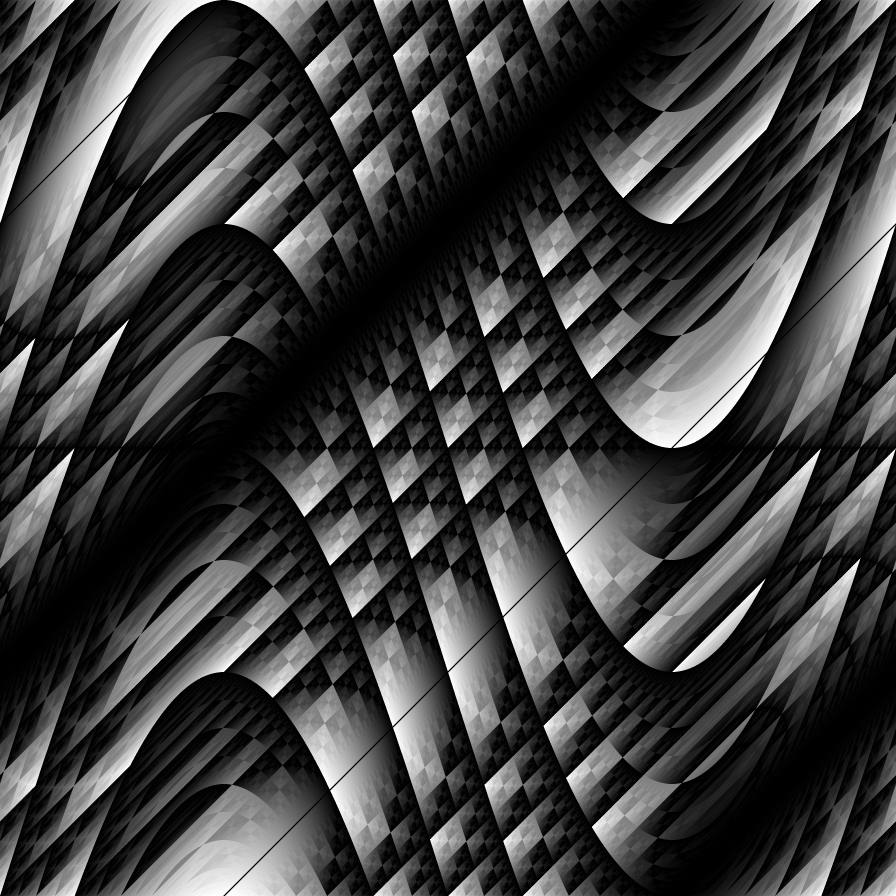
Write a Shadertoy shader that draws this background.

```glsl
// Grey woven plasma: a bitwise AND of a diagonal sine wave and a sine-bent ramp.

#define BANDS 4.0          // ramp repeats over the canvas height
#define SWING 2.0          // wave amplitude, in ramp repeats
#define LEVELS 256.0       // grey steps per repeat
#define LINE_HALF 0.00098  // half width of the crest line
#define SAMPLES 3          // antialiasing grid per axis

const float TAU = 6.2831853;

// Keeps only the bits shared by both fields, as a grey from 0 to 1.
float weave(vec2 p) {
    float diagonal = SWING + SWING * sin(TAU * (p.x - p.y));
    float ramp = SWING * sin(TAU * p.x) - BANDS * p.y;

    // Stay below the crest, where the wave would wrap to zero
    diagonal = min(diagonal, 2.0 * SWING - 0.5 / LEVELS);

    int a = int(floor(fract(diagonal) * LEVELS));
    int b = int(floor(fract(ramp) * LEVELS));
    return float(a & b) / (LEVELS - 1.0);
}

// Thin line along the crest of the diagonal wave.
float crestLine(vec2 p, float pixel) {
    float dist = abs(fract(p.x - p.y + 0.25) - 0.5);
    return clamp((LINE_HALF - dist) / pixel + 0.5, 0.0, 1.0);
}

void mainImage(out vec4 fragColor, in vec2 fragCoord) {
    // Average a small grid of samples to smooth the edges
    float grey = 0.0;
    for (int j = 0; j < SAMPLES; j++) {
        for (int i = 0; i < SAMPLES; i++) {
            vec2 offset = (vec2(i, j) + 0.5) / float(SAMPLES) - 0.5;
            grey += weave((fragCoord + offset) / iResolution.xy);
        }
    }
    grey /= float(SAMPLES * SAMPLES);

    // Dark hairline on the crest
    vec2 uv = fragCoord / iResolution.xy;
    grey *= 1.0 - crestLine(uv, 1.0 / iResolution.y);

    fragColor = vec4(vec3(grey), 1.0);
}
```
